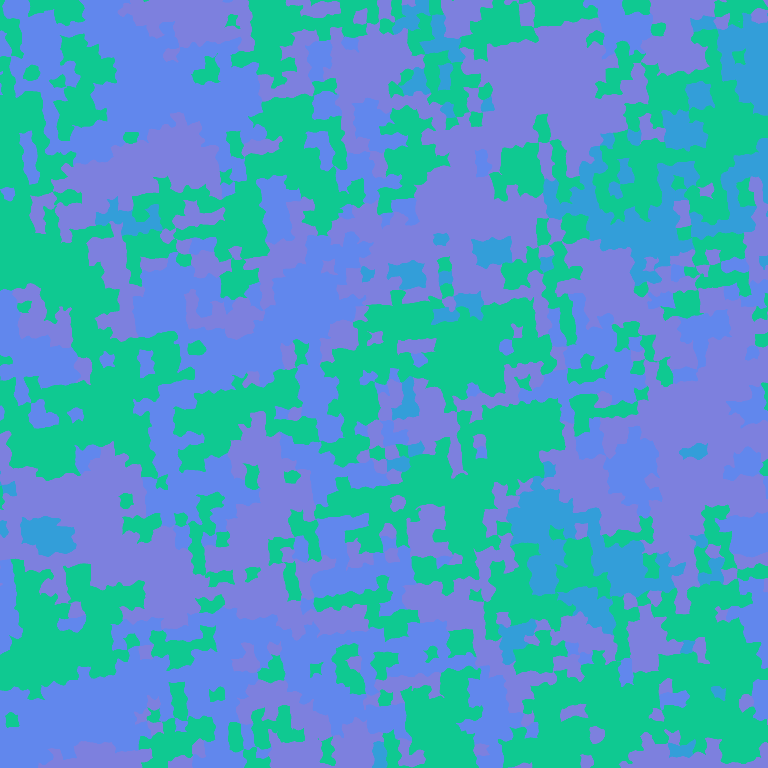
Give the GLSL for this texture, as a Shadertoy shader.

```glsl
const vec3 GREEN  = vec3(0.06, 0.79, 0.57);
const vec3 VIOLET = vec3(0.49, 0.50, 0.87);
const vec3 BLUE   = vec3(0.38, 0.53, 0.93);
const vec3 TEAL   = vec3(0.20, 0.62, 0.85);

const float CELLS = 60.0;            // cells across the canvas
const float TILT = 0.13;             // lattice rotation in radians
const float SQUARENESS = 6.0;        // norm exponent, higher gives sharper corners
const float WOBBLE = 0.5;            // edge displacement in cells
const float WOBBLE_SCALE = 1.3;      // wobbles per cell
const vec2  STRETCH = vec2(0.75, 1.3);

// Thresholds are in standard deviations of the fields.
const float GREEN_SCALE = 4.8;
const float GREEN_GAIN = 0.98;
const float GREEN_ABOVE = 0.36;
const float GROUND_SCALE = 3.6;
const float GROUND_GAIN = 0.74;
const vec2  GROUND_SLOPE = vec2(1.4, 0.5);
const float BLUE_BELOW = -0.40;
const float TEAL_ABOVE = 1.27;

const float ROUGHNESS_SCALE = 3.0;   // size of calm and busy regions
const float ROUGHNESS_RANGE = 0.7;
const int   OCTAVES = 4;
const int   SAMPLES = 3;             // antialiasing samples per axis
const float EDGE_WIDTH = 0.5;        // antialiasing span in pixels
const float NOISE_DEVIATION = 0.216; // of one octave of gradient noise
const float TAU = 6.2831853;

float hash(ivec2 cell, int seed) {
    uint h = uint(cell.x) * 1597334677u ^ uint(cell.y) * 3812015801u;
    h ^= uint(seed) * 2654435769u;
    h = (h ^ (h >> 16)) * 2146121005u;
    h = (h ^ (h >> 15)) * 2221713035u;
    h ^= h >> 16;
    return float(h >> 8) / 16777216.0;
}

float cornerSlope(ivec2 corner, vec2 offset, int seed) {
    float angle = TAU * hash(corner, seed);
    return dot(vec2(cos(angle), sin(angle)), offset);
}

float gradientNoise(vec2 p, int seed) {
    ivec2 i = ivec2(floor(p));
    vec2 f = fract(p);
    vec2 u = f * f * f * (f * (f * 6.0 - 15.0) + 10.0);
    float a = cornerSlope(i, f, seed);
    float b = cornerSlope(i + ivec2(1, 0), f - vec2(1, 0), seed);
    float c = cornerSlope(i + ivec2(0, 1), f - vec2(0, 1), seed);
    float d = cornerSlope(i + ivec2(1, 1), f - vec2(1, 1), seed);
    return mix(mix(a, b, u.x), mix(c, d, u.x), u.y);
}

// Layered noise with unit deviation; octaves alternate their stretch direction.
float field(vec2 p, float scale, float gain, int seed) {
    gain += ROUGHNESS_RANGE * gradientNoise(p * ROUGHNESS_SCALE, seed + 90);
    float sum = 0.0, power = 0.0, amplitude = 1.0;
    vec2 stretch = STRETCH;
    for (int i = 0; i < OCTAVES; i++) {
        vec2 shift = vec2(0.37, 0.71) * float(i + seed);
        sum += amplitude * gradientNoise(p * scale * stretch + shift, seed + i);
        power += amplitude * amplitude;
        amplitude *= gain;
        scale *= 2.03;
        stretch = stretch.yx;
    }
    return sum / (NOISE_DEVIATION * sqrt(power));
}

// Centre of the nearest cell: upright wobbly squares on a tilted lattice.
vec2 nearestCell(vec2 p) {
    float c = cos(TILT), s = sin(TILT);
    mat2 turn = mat2(c, s, -s, c);
    vec2 q = p * turn * CELLS;
    vec2 w = q * WOBBLE_SCALE;
    q += WOBBLE * vec2(gradientNoise(w, 71), gradientNoise(w, 72));
    vec2 base = floor(q) + 0.5;
    vec2 nearest = base;
    float best = 1e9;
    for (int y = -1; y <= 1; y++)
    for (int x = -1; x <= 1; x++) {
        vec2 centre = base + vec2(x, y);
        vec2 d = pow(abs(turn * (q - centre)), vec2(SQUARENESS));
        if (d.x + d.y < best) {
            best = d.x + d.y;
            nearest = centre;
        }
    }
    return nearest / CELLS;
}

vec3 cellColour(vec2 cell) {
    if (field(cell, GREEN_SCALE, GREEN_GAIN, 11) > GREEN_ABOVE) return GREEN;
    float ground = field(cell, GROUND_SCALE, GROUND_GAIN, 47)
                 + dot(cell - 0.5, GROUND_SLOPE);
    if (ground < BLUE_BELOW) return BLUE;
    return ground > TEAL_ABOVE ? TEAL : VIOLET;
}

void mainImage(out vec4 fragColor, in vec2 fragCoord) {
    vec3 colour = vec3(0.0);
    for (int y = 0; y < SAMPLES; y++)
    for (int x = 0; x < SAMPLES; x++) {
        vec2 jitter = (vec2(x, y) + 0.5) / float(SAMPLES) - 0.5;
        vec2 p = (fragCoord + jitter * EDGE_WIDTH) / iResolution.y;
        colour += cellColour(nearestCell(p));
    }
    fragColor = vec4(colour / float(SAMPLES * SAMPLES), 1.0);
}
```
